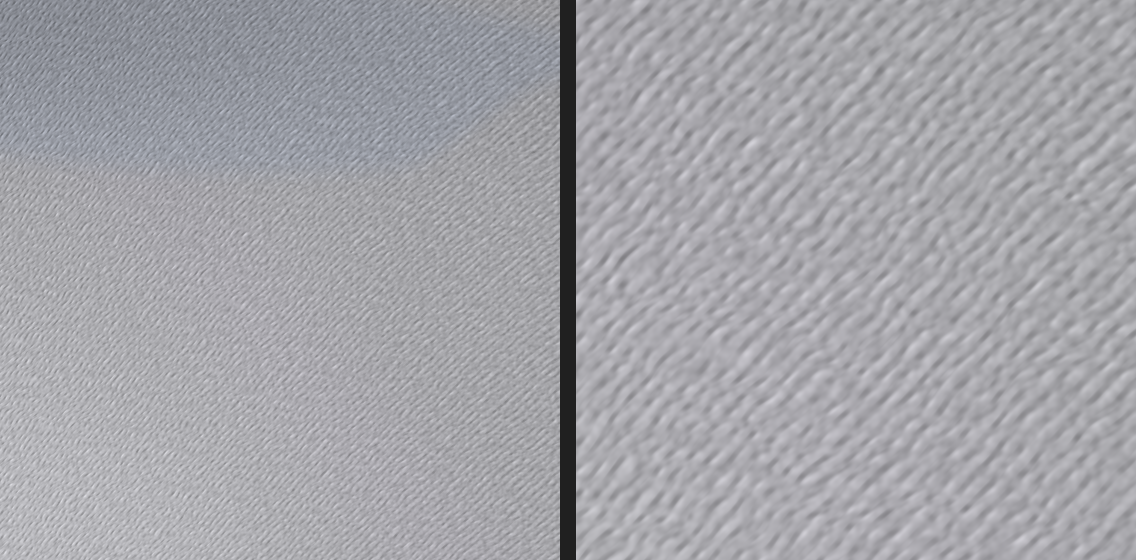
Left, the full canvas; right, a detail of the centre.
Give the GLSL for this texture, as a Shadertoy shader.

```glsl
// Grey twill cloth: fine diagonal ribs broken into stitches, under a soft bluish shade.

const float TAU = 6.2831853;
const float RIBS_PER_HEIGHT = 67.0;
const float STITCHES = 44.0;
const vec3 CLOTH_TINT = vec3(0.995, 0.995, 1.018);
const vec3 SHADE_TINT = vec3(0.965, 0.988, 1.045);

// Random unit gradient for a lattice point
vec2 hashGradient(vec2 cell) {
    vec3 p = fract(cell.xyx * vec3(0.1031, 0.1030, 0.0973));
    p += dot(p, p.yzx + 33.33);
    float angle = TAU * fract((p.x + p.y) * p.z);
    return vec2(cos(angle), sin(angle));
}

// Gradient noise, roughly -0.7 to 0.7
float gradientNoise(vec2 p) {
    vec2 i = floor(p), f = fract(p);
    vec2 w = f * f * f * (f * (f * 6.0 - 15.0) + 10.0);
    vec2 e = vec2(1.0, 0.0);
    float a = dot(hashGradient(i), f);
    float b = dot(hashGradient(i + e.xy), f - e.xy);
    float c = dot(hashGradient(i + e.yx), f - e.yx);
    float d = dot(hashGradient(i + e.xx), f - e.xx);
    return mix(mix(a, b, w.x), mix(c, d, w.x), w.y);
}

// x counts ribs, y counts stitches; ribs are steeper and looser at the left
vec2 weaveCoords(vec2 uv, float broken) {
    float rib = RIBS_PER_HEIGHT * uv.y - (92.0 - 19.0 * uv.x) * uv.x;
    rib += 0.5 * gradientNoise(uv * 9.0);
    rib += 0.30 * broken * gradientNoise(uv * 46.0);
    float stitch = STITCHES * (uv.x + uv.y) + 0.42 * rib;
    stitch += 0.8 * gradientNoise(uv * 30.0 + 7.3);
    return vec2(rib, stitch);
}

// Signed brightness of ribs, gaps and stray threads
float weaveRelief(vec2 weave, float broken) {
    float rib = cos(TAU * weave.x);
    float stitch = cos(TAU * weave.y);
    float wear = gradientNoise(weave * vec2(0.85, 0.8) + 3.7);
    float thread = gradientNoise(weave * vec2(1.7, 1.2) + 19.4);
    float gap = smoothstep(0.1, 1.0, -rib);
    float glint = pow(0.5 + 0.5 * cos(TAU * (weave.x - 0.18)), 5.0);
    float relief = 0.031 * rib;
    relief -= gap * (0.022 + 0.038 * broken * stitch + 0.100 * wear);
    relief += glint * (0.018 + 0.036 * broken * stitch + 0.060 * thread);
    return relief + 0.064 * thread + 0.042 * wear;
}

// Broad light across the cloth
float clothLight(vec2 uv) {
    float lower = mix(0.725, 0.655, smoothstep(0.0, 1.0, uv.x));
    float middle = mix(0.660, 0.642, uv.x);
    float upper = mix(0.562, 0.602, uv.x);
    float light = mix(lower, middle, smoothstep(0.0, 0.72, uv.y));
    light = mix(light, upper, smoothstep(0.58, 1.0, uv.y));
    return light + 0.010 * gradientNoise(uv * 4.0 + 2.6);
}

// Bluish band with a sagging lower edge, open at the upper right corner
float shadeMask(vec2 uv) {
    float sag = uv.x - 0.48;
    float lowerEdge = 0.685 + 0.15 * sag * sag + 0.13 * smoothstep(0.7, 1.0, uv.x);
    float upperEdge = 1.20 - 0.26 * uv.x;
    float above = smoothstep(-0.025, 0.035, uv.y - lowerEdge);
    float below = smoothstep(-0.035, 0.035, upperEdge - uv.y);
    return above * below;
}

void mainImage(out vec4 fragColor, in vec2 fragCoord) {
    vec2 uv = fragCoord / iResolution.xy;

    // Fade the weave where a rib is thinner than the pixels can show
    float ribsPerPixel = 1.4 * RIBS_PER_HEIGHT / iResolution.y;
    float visible = 1.0 - smoothstep(0.3, 0.7, ribsPerPixel);
    float broken = mix(1.25, 0.60, uv.x);
    float relief = weaveRelief(weaveCoords(uv, broken), broken);
    relief += 0.055 * gradientNoise(uv * 190.0);

    // Light and tint
    float shade = shadeMask(uv);
    float brightness = clothLight(uv) - 0.008 * shade + visible * relief;
    vec3 tint = mix(CLOTH_TINT, SHADE_TINT, shade);
    float violet = 1.0 - smoothstep(0.0, 0.25, abs(uv.x - 0.25 - 0.8 * (0.7 - uv.y)));
    tint += vec3(0.003, -0.005, 0.006) * violet * (1.0 - shade);
    fragColor = vec4(clamp(brightness * tint, 0.0, 1.0), 1.0);
}
```
